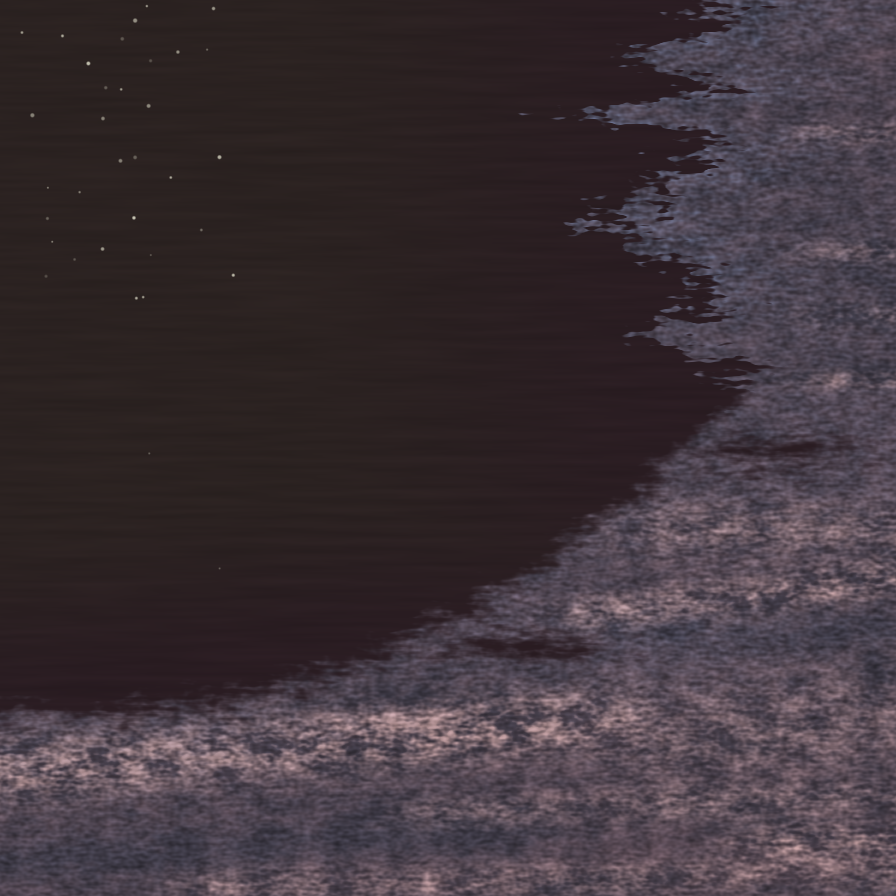
Reproduce this texture procedurally as a Shadertoy shader.

```glsl
// Dark brushed paint with a ragged edge over weathered mauve and slate, with pale specks.
const vec3 DARK_WARM = vec3(0.168, 0.133, 0.128);
const vec3 DARK_PLUM = vec3(0.163, 0.110, 0.132);
const vec3 SLATE = vec3(0.250, 0.235, 0.285);
const vec3 MAUVE = vec3(0.355, 0.290, 0.330);
const vec3 ROSE = vec3(0.660, 0.535, 0.535);
const vec3 BLUE = vec3(0.350, 0.385, 0.490);
const vec3 SPECK = vec3(0.78, 0.77, 0.70);
const float EDGE_SOFT = 0.014;    // width of the paint edge
const float EDGE_FRAY = 0.062;    // length of the dry brush streaks
const float GRAIN = 0.30;         // contrast of the fine ground texture
const float SPECK_CELLS = 64.0;
const float SPECK_RADIUS = 0.0019;

float hash(vec2 p) {
    p = fract(p * vec2(0.1031, 0.1137));
    p += dot(p, p.yx + 33.33);
    return fract((p.x + p.y) * p.x * 17.3);
}

vec2 gradient(vec2 cell) {
    float angle = 6.2832 * hash(cell + 11.0);
    return vec2(cos(angle), sin(angle));
}

// Gradient noise, roughly -0.7 to 0.7
float noise(vec2 p) {
    vec2 i = floor(p), f = p - i;
    vec2 w = f * f * f * (f * (f * 6.0 - 15.0) + 10.0);
    vec2 e = vec2(1.0, 0.0);
    float low = mix(dot(gradient(i), f), dot(gradient(i + e.xy), f - e.xy), w.x);
    float high = mix(dot(gradient(i + e.yx), f - e.yx), dot(gradient(i + e.xx), f - e.xx), w.x);
    return mix(low, high, w.y);
}

float fbm(vec2 p) {
    float sum = 0.0, amp = 1.0;
    for (int i = 0; i < 4; i++) {
        sum += amp * noise(p);
        p = p * 2.03 + 17.7;
        amp *= 0.62;
    }
    return sum;
}

float bump(float v, float centre, float width) {
    float d = (v - centre) / width;
    return exp(-d * d);
}

// Soft sloping stripe between two x limits
float stripe(vec2 p, vec2 span, float y0, float slope, float width) {
    float ends = smoothstep(span.x - 0.06, span.x + 0.06, p.x)
               * (1.0 - smoothstep(span.y - 0.06, span.y + 0.06, p.x));
    return ends * bump(p.y, y0 + slope * p.x, width);
}

// Positive inside the dark paint: right shore with bays, rising lower shore
float paintDepth(vec2 p) {
    float shore = 0.805 - 0.10 * bump(p.y, 0.935, 0.018) - 0.17 * bump(p.y, 0.873, 0.015)
                - 0.12 * bump(p.y, 0.755, 0.052) - 0.07 * bump(p.y, 0.625, 0.022)
                + 0.035 * bump(p.y, 0.565, 0.03);
    float ground = 0.197 + 0.57 * pow(max(p.x, 0.0), 2.4);
    float streaks = fbm(p * vec2(10.0, 55.0));
    float bristles = noise(p * vec2(30.0, 170.0)) + 0.8 * noise(p * vec2(75.0, 200.0));
    float upper = smoothstep(0.42, 0.62, p.y);
    float right = shore - p.x + upper * EDGE_FRAY * (streaks + 1.3 * bristles);
    float lower = (p.y - ground) * 0.8 + 0.014 * streaks + 0.012 * bristles
                + 0.016 * fbm(p * vec2(20.0, 28.0));
    float ragged = 0.014 * streaks + 0.010 * bristles + 0.012 * fbm(p * vec2(24.0, 40.0));
    float island = 0.020 * (1.0 - length((p - vec2(0.585, 0.278)) / vec2(0.085, 0.014)));
    float islet = 0.008 * (1.0 - length((p - vec2(0.86, 0.495)) / vec2(0.05, 0.012)));
    return max(min(right, lower), max(island, islet) + ragged);
}

vec3 weatheredGround(vec2 p, float depth) {
    float mottled = fbm(p * vec2(22.0, 38.0) + 5.0);
    float grain = noise(p * vec2(60.0, 200.0)) + 0.9 * noise(p * vec2(150.0, 235.0) + 9.0);
    float drift = fbm(p * vec2(3.5, 15.0) + 31.0);
    float light = 0.95 * stripe(p, vec2(-0.2, 0.70), 0.140, 0.085, 0.032)
                + 0.70 * stripe(p, vec2(0.62, 1.2), 0.235, 0.120, 0.020)
                + 0.45 * stripe(p, vec2(0.68, 1.2), 0.400, 0.010, 0.032)
                + 0.65 * stripe(p, vec2(0.82, 1.2), 0.050, 0.010, 0.020)
                + 0.45 * stripe(p, vec2(0.20, 1.2), 0.005, 0.020, 0.018)
                + 0.35 * stripe(p, vec2(0.45, 1.2), 0.080, 0.030, 0.018)
                + 0.40 * stripe(p, vec2(0.70, 1.2), 0.120, 0.080, 0.055);
    for (int i = 0; i < 4; i++) {
        float y = 0.57 + 0.072 * float(i) + 0.06 * step(2.5, float(i));
        light += 0.45 * stripe(p, vec2(0.90, 1.2), y, 0.005, 0.012);
    }
    float cool = stripe(p, vec2(-0.2, 0.62), 0.035, 0.065, 0.024)
               + stripe(p, vec2(0.66, 1.2), 0.265, 0.035, 0.022)
               + 0.4 * smoothstep(0.45, 0.60, p.y);
    float warmth = clamp(0.60 + 0.45 * drift + 0.45 * mottled - 0.5 * cool, 0.0, 1.0);
    vec3 colour = mix(SLATE, MAUVE, warmth);
    float flecks = 0.50 + 1.15 * mottled + 0.55 * grain;
    colour = mix(colour, ROSE, clamp(light * flecks, 0.0, 0.9));
    // Cool scuffs follow the exposed edge
    float upper = smoothstep(0.58, 0.72, p.y);
    float scuff = exp(min(depth, 0.0) * 11.0) * mix(0.25, 0.80, upper);
    colour = mix(colour, BLUE, clamp(scuff * (0.50 + 0.7 * drift + 0.6 * grain), 0.0, 0.8));
    return colour * (1.0 + GRAIN * grain + 0.14 * mottled);
}

float specks(vec2 p, float pixel) {
    vec2 cell = floor(p * SPECK_CELLS);
    vec2 centre = (cell + 0.2 + 0.6 * vec2(hash(cell + 3.0), hash(cell + 47.0))) / SPECK_CELLS;
    float cluster = 0.03 + 0.13 * bump(p.x, 0.13, 0.09) * smoothstep(0.60, 0.85, p.y);
    float density = cluster * (1.0 - smoothstep(0.18, 0.32, p.x)) * smoothstep(0.30, 0.80, p.y);
    float present = step(hash(cell + 91.0) + 0.0001, density);
    float radius = SPECK_RADIUS * mix(0.4, 1.2, hash(cell + 71.0));
    float disc = 1.0 - smoothstep(radius - pixel, radius + pixel, length(p - centre));
    return present * disc * mix(0.25, 1.0, hash(cell + 29.0));
}

void mainImage(out vec4 fragColor, in vec2 fragCoord) {
    vec2 p = fragCoord / iResolution.xy;
    float pixel = 1.0 / iResolution.y;
    float depth = paintDepth(p);
    // Dark paint turns plum toward its edge
    float plum = max(smoothstep(0.30, 0.80, p.x), 1.0 - smoothstep(0.20, 0.42, p.y - 0.15 * p.x));
    float brushed = noise(p * vec2(5.0, 110.0)) + 0.7 * noise(p * vec2(14.0, 220.0));
    vec3 paint = mix(DARK_WARM, DARK_PLUM, plum) * (1.0 + 0.10 * brushed);
    paint = mix(paint, SPECK, specks(p, pixel));
    float cover = smoothstep(-EDGE_SOFT - pixel, EDGE_SOFT + pixel, depth);
    fragColor = vec4(mix(weatheredGround(p, depth), paint, cover), 1.0);
}
```
